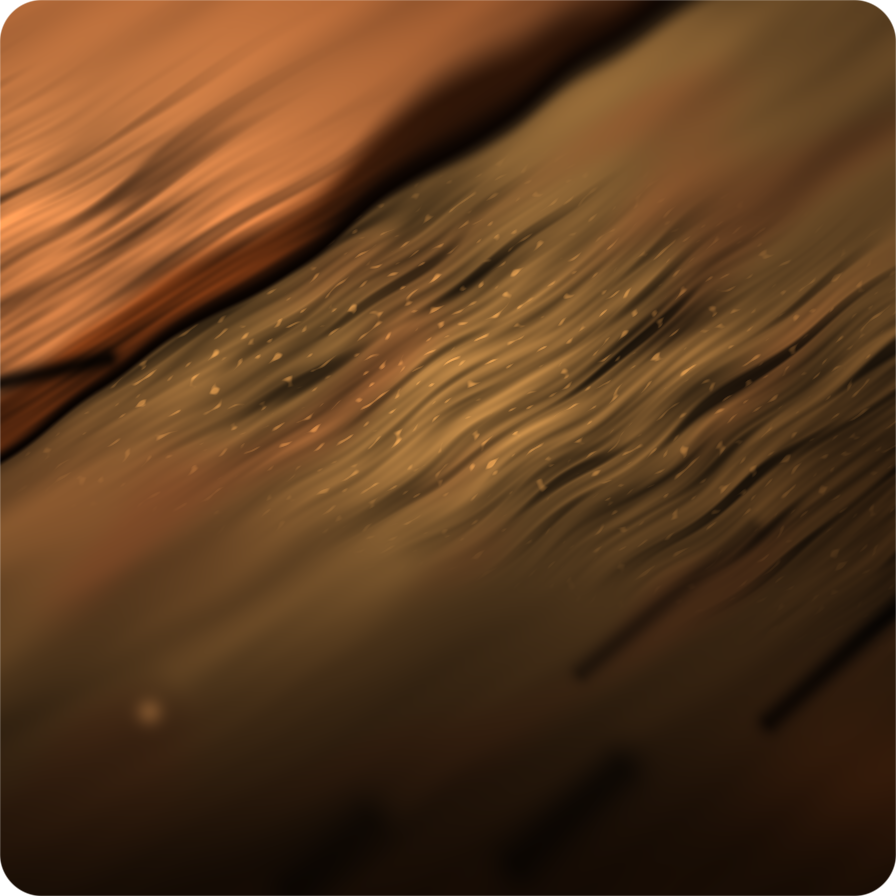
Reproduce this texture procedurally as a Shadertoy shader.

```glsl
// Two weathered wooden planks in warm light, split by a dark diagonal gap, with shallow focus.

const vec3 SHADOW = vec3(0.085, 0.045, 0.016);
const vec3 OLIVE = vec3(0.50, 0.355, 0.185);
const vec3 RUST = vec3(0.53, 0.30, 0.16);
const vec3 ORANGE = vec3(0.68, 0.385, 0.20);
const vec3 PEACH = vec3(0.80, 0.54, 0.32);
const vec3 SIDE_BROWN = vec3(0.30, 0.135, 0.045);
const vec3 GAP_BLACK = vec3(0.035, 0.012, 0.004);
const float GAP_START = 0.49;      // height of the gap at the left side
const float GAP_SLOPE = 0.655;
const float FOCUS_HEIGHT = 0.70;   // sharp band at the left side
const float FOCUS_SLOPE = -0.20;
const float CORNER_RADIUS = 0.047;

vec2 hashGradient(vec2 cell) {
    vec3 p = fract(cell.xyx * vec3(0.1031, 0.1030, 0.0973));
    p += dot(p, p.yzx + 33.33);
    float angle = 6.2832 * fract((p.x + p.y) * p.z);
    return vec2(cos(angle), sin(angle));
}

float gradientNoise(vec2 p) {
    vec2 i = floor(p), f = p - i;
    vec2 w = f * f * f * (f * (f * 6.0 - 15.0) + 10.0);
    vec2 e = vec2(0.0, 1.0);
    float a = dot(hashGradient(i), f);
    float b = dot(hashGradient(i + e.yx), f - e.yx);
    float c = dot(hashGradient(i + e.xy), f - e.xy);
    float d = dot(hashGradient(i + e.yy), f - e.yy);
    return 1.4 * mix(mix(a, b, w.x), mix(c, d, w.x), w.y);
}

// Stretched octaves; the finer ones fade out of focus.
float woodGrain(vec2 along, float sharpness) {
    float sum = 0.0, frequency = 13.0, weight = 0.42;
    for (int i = 0; i < 4; i++) {
        float detail = float(i) / 3.0;
        float keep = mix(1.0, sharpness, smoothstep(0.0, 0.5, detail));
        vec2 q = along * vec2(2.2 + 5.0 * detail, frequency) + 17.3 * float(i);
        sum += weight * keep * gradientNoise(q);
        frequency *= 1.95;
        weight *= 0.95;
    }
    return sum;
}

float glow(vec2 p, vec2 center, vec2 size) {
    vec2 d = (p - center) / size;
    return exp(-dot(d, d));
}

float streak(vec2 p, vec2 a, vec2 b, float width) {
    vec2 d = b - a;
    float t = clamp(dot(p - a, d) / dot(d, d), 0.0, 1.0);
    float r = length(p - a - d * t) / width;
    return exp(-r * r);
}

vec3 lowerPlank(vec2 p, float sharpness) {
    float warp = 0.012 * gradientNoise(p * 7.0);
    vec2 along = vec2(p.x + 0.5 * p.y, p.y - 0.60 * p.x - 0.09 * p.x * p.x + warp);
    float light = smoothstep(-0.06, 0.54, p.y - 0.10 * p.x);
    light *= 1.0 - 0.30 * smoothstep(0.55, 1.0, p.x);
    light *= 1.0 - 0.60 * glow(p, vec2(1.02, 0.45), vec2(0.24, 0.16));
    light += 0.14 * glow(p, vec2(0.46, 0.48), vec2(0.16, 0.10));
    light += 0.16 * streak(p, vec2(0.58, 0.83), vec2(0.78, 0.95), 0.07);
    light += 0.16 * streak(p, vec2(0.21, 0.24), vec2(0.43, 0.38), 0.035);

    float patches = gradientNoise(along * vec2(3.0, 8.0) + 4.0);
    float rust = smoothstep(0.0, 0.6, patches) * 0.6 + 0.5 * glow(p, vec2(0.1, 0.42), vec2(0.2, 0.12));
    vec3 color = mix(SHADOW, mix(OLIVE, RUST, clamp(rust, 0.0, 0.8)), light);

    // Ridges and the cracks between them
    float grain = woodGrain(along, sharpness);
    float rightSide = smoothstep(0.15, 0.7, p.x);
    color *= 1.0 + grain * mix(0.55, 0.95, sharpness * rightSide);
    float furrow = gradientNoise(along * vec2(4.0, 44.0) + 9.0);
    float crack = smoothstep(0.12, 0.55, furrow) * sharpness * mix(0.35, 0.85, rightSide);
    color *= 1.0 - 0.8 * crack;
    float speck = gradientNoise(along * vec2(45.0, 110.0));
    color += vec3(0.34, 0.23, 0.11) * smoothstep(0.42, 0.8, speck) * sharpness * light;

    // Broad blurred marks in the foreground
    float marks = streak(p, vec2(0.86, 0.195), vec2(1.02, 0.34), 0.014);
    marks += 0.7 * streak(p, vec2(0.58, 0.04), vec2(0.69, 0.14), 0.03);
    marks += 0.6 * streak(p, vec2(0.33, 0.01), vec2(0.41, 0.08), 0.03);
    marks += 0.5 * streak(p, vec2(0.65, 0.25), vec2(0.84, 0.41), 0.012);
    color *= 1.0 - 0.8 * min(marks, 1.0);
    color += vec3(0.10, 0.045, 0.015) * glow(p, vec2(0.98, 0.14), vec2(0.14, 0.10));
    return color + vec3(0.20, 0.14, 0.08) * glow(p, vec2(0.167, 0.205), vec2(0.015));
}

vec3 upperPlank(vec2 p, float height, float sharpness) {
    vec2 along = vec2(p.x + 0.5 * p.y, p.y - 0.60 * p.x + 0.008 * gradientNoise(p * 6.0));
    float grain = woodGrain(along + 5.0, sharpness);
    float leftSide = 1.0 - smoothstep(0.05, 0.55, p.x);
    vec3 top = mix(ORANGE, PEACH, 0.35 * glow(p, vec2(0.15, 0.88), vec2(0.35, 0.15)) + 0.25 * leftSide * sharpness);
    top *= 1.0 - 0.30 * smoothstep(0.35, 0.75, p.x);
    top *= 1.0 + grain * mix(0.40, 0.75, sharpness);
    float furrow = gradientNoise(along * vec2(2.5, 38.0) + 21.0);
    float grooves = smoothstep(0.1, 0.5, furrow) * glow(p, vec2(0.06, 0.75), vec2(0.26, 0.13));
    top *= 1.0 - 0.65 * grooves;

    // Shaded side face with a split at its left end
    float faceHeight = 0.062 + 0.036 * glow(p, vec2(0.52, p.y), vec2(0.11, 1.0)) + 0.015 * leftSide;
    float softness = 0.014 + 0.03 * p.x;
    vec3 side = SIDE_BROWN * (0.45 + 0.9 * leftSide) * (1.0 + 1.1 * grain);
    side = mix(GAP_BLACK, side, smoothstep(0.004, 0.022 + 0.045 * p.x, height));
    vec3 color = mix(side, top, smoothstep(faceHeight - softness, faceHeight + softness, height));
    float split = streak(p, vec2(-0.02, 0.567), vec2(0.12, 0.60), 0.012);
    return color * (1.0 - 0.85 * split);
}

void mainImage(out vec4 fragColor, in vec2 fragCoord) {
    vec2 p = fragCoord / iResolution.xy;
    float focusOffset = abs(p.y - FOCUS_HEIGHT - FOCUS_SLOPE * p.x);
    float sharpness = 1.0 - smoothstep(0.06, 0.27, focusOffset);

    // Uneven gap edge, blurred toward the far end
    float edge = GAP_START + GAP_SLOPE * p.x + 0.012 * gradientNoise(vec2(p.x * 9.0, 2.5));
    float height = p.y - edge;
    float edgeBlur = 0.004 + 0.022 * smoothstep(0.3, 0.8, p.x);
    vec3 lower = lowerPlank(p, sharpness);
    lower *= 1.0 - 0.45 * exp(min(height, 0.0) * 60.0);
    vec3 color = mix(lower, upperPlank(p, height, sharpness), smoothstep(-edgeBlur, edgeBlur, height));

    // White rounded corners
    vec2 corner = abs(p - 0.5) - 0.5 + CORNER_RADIUS;
    float outside = length(max(corner, 0.0)) - CORNER_RADIUS;
    float pixel = 1.0 / iResolution.y;
    color = mix(color, vec3(1.0), smoothstep(-pixel, pixel, outside));
    fragColor = vec4(clamp(color, 0.0, 1.0), 1.0);
}
```
